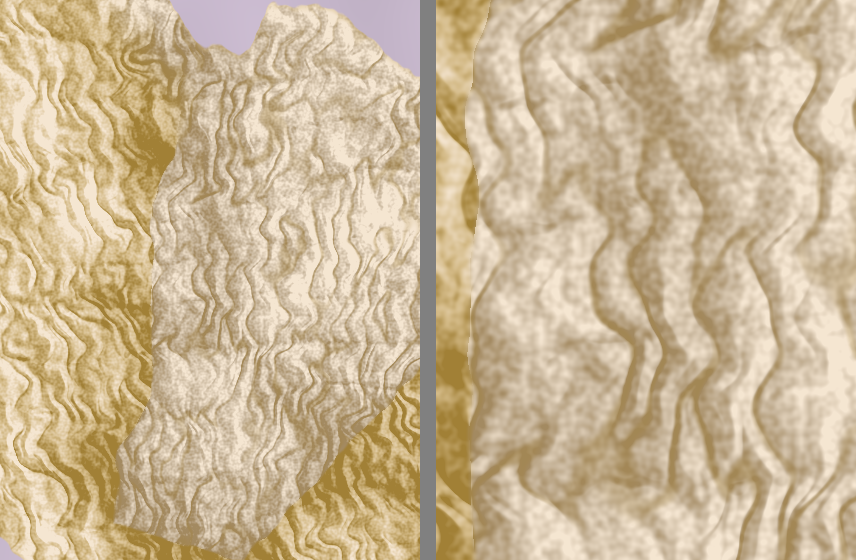
Left, the full canvas; right, a detail of the centre.
Write a WebGL 1 fragment shader that draws this texture.

```glsl
precision highp float;
// Shirred crepe cloth: a pale front lobe lies over deeper yellow layers.
// Stretched, warped gradient noise forms a height field with sharp creases;
// its slope is lit, then toned through one colour ramp for each layer.
uniform vec2 u_resolution;

const vec3 CREAM = vec3(0.96, 0.90, 0.82);
const vec3 TAUPE = vec3(0.79, 0.72, 0.62);
const vec3 KHAKI = vec3(0.64, 0.54, 0.38);
const vec3 STRAW = vec3(0.83, 0.73, 0.53);
const vec3 OCHRE = vec3(0.63, 0.50, 0.21);
const vec3 LAVENDER = vec3(0.78, 0.72, 0.80);
const float FOLDS = 17.0;       // wrinkle cells across the canvas
const float FOLD_RATE = 5.6;    // wrinkle cells per unit of height
const float ROW_GAP = 0.125;    // distance between gathering threads
const float GRAIN_SCALE = 150.0;
const float GRAIN = 0.36;
const float RELIEF = 0.042;
const float RELIEF_LIMIT = 0.30;
const float CREASE_DEPTH = 0.20;
const vec2 LIGHT = vec2(0.75, 0.55);
const float TAU = 6.28318;

vec2 hashGradient(vec2 cell) {
  float a = fract(sin(dot(cell, vec2(127.1, 311.7))) * 43758.5);
  return vec2(cos(TAU * a), sin(TAU * a));
}

float noise(vec2 p) {
  vec2 i = floor(p), f = p - i;
  vec2 w = f * f * f * (f * (f * 6.0 - 15.0) + 10.0);
  vec2 e = vec2(1.0, 0.0);
  float low = mix(dot(hashGradient(i), f),
                  dot(hashGradient(i + e.xy), f - e.xy), w.x);
  float high = mix(dot(hashGradient(i + e.yx), f - e.yx),
                   dot(hashGradient(i + e.xx), f - e.xx), w.x);
  return mix(low, high, w.y);
}

// Gathering thread coordinate: whole numbers lie on a thread.
float threadRow(vec2 p) {
  return (p.y + 0.07 * noise(p * 3.0) + 0.04 * sin(p.x * 5.0)) / ROW_GAP;
}

float threadMask(vec2 p) {
  return pow(0.5 + 0.5 * cos(TAU * threadRow(p)), 14.0);
}

// Fold coordinates, sheared differently on each layer and kinked by threads.
vec2 foldSpace(vec2 p, float front) {
  float lean = mix(0.30, -0.26 * p.x, front);
  float u = p.x + lean * (p.y - 1.1);
  float kink = 0.16 * sin(TAU * threadRow(p) + 5.0 * noise(p * 5.0));
  float warp = 0.75 * noise(p * vec2(7.0, 9.0)) + 0.35 * noise(p * 24.0 + 4.0);
  return vec2(u * FOLDS + kink + warp, p.y * FOLD_RATE + 0.4 * noise(p * 8.0));
}

float height(vec2 p, float front) {
  vec2 q = foldSpace(p, front);
  float broad = noise(q);
  float pleat = noise(q * vec2(1.9, 2.3) + 9.3);
  return sqrt(broad * broad + 0.004) + 0.30 * sqrt(pleat * pleat + 0.006)
    + 0.16 * noise(p * 32.0) - 0.09 * threadMask(p);
}

// Signed distance to the front lobe, positive inside.
float lobe(vec2 p) {
  float side = 0.365 - 0.09 * smoothstep(0.42, 0.22, p.y)
    + 0.07 * smoothstep(0.84, 1.06, p.y) - 0.7 * max(p.y - 1.08, 0.0);
  float right = 0.67 * (p.y - 0.45 - 1.1 * (p.x - 0.99));
  float hem = p.y - 0.08 + 0.30 * (p.x - 0.31);
  float ripple = 0.018 * noise(p * 12.0) + 0.005 * noise(p * 30.0);
  return min(min(p.x - side, right), hem) + ripple;
}

// Signed distance to the ruffled outline of all the cloth.
float cloth(vec2 p) {
  float top = 1.40 - 0.18 * smoothstep(0.33, 0.50, p.x)
    + 0.10 * smoothstep(0.59, 0.65, p.x) - 0.165 * smoothstep(0.74, 1.02, p.x);
  top += 0.035 * noise(p * vec2(15.0, 5.0)) + 0.008 * noise(p * 45.0);
  float corner = 0.7 * (p.x + p.y - 0.06) + 0.02 * noise(p * 22.0);
  return min(top - p.y, corner);
}

vec3 ramp(vec3 dark, vec3 middle, vec3 light, float t) {
  vec3 lower = mix(dark, middle, clamp(2.0 * t, 0.0, 1.0));
  return mix(lower, light, clamp(2.0 * t - 1.0, 0.0, 1.0));
}

void main() {
  vec2 p = gl_FragCoord.xy / u_resolution.x;
  float pixel = 1.0 / u_resolution.x;

  // Layers: the lobe edge is crisp below and melts into the ruffle above.
  float d = lobe(p);
  float melt = smoothstep(0.98, 1.12, p.y);
  float front = smoothstep(-1.0, 1.0, d / mix(0.004, 0.09, melt));
  float layer = mix(step(0.0, d), front, melt);

  // Relief lighting, calmer in the puffed patches, and thin crease lines
  float calm = mix(0.55, 1.15, smoothstep(-0.25, 0.2, noise(p * 6.0 + 11.0)));
  vec2 e = vec2(0.003, 0.0);
  float h = height(p, layer);
  vec2 slope = vec2(height(p + e.xy, layer) - h, height(p + e.yx, layer) - h) / e.x;
  float raw = -RELIEF * calm * dot(slope, LIGHT) / RELIEF_LIMIT;
  float lit = RELIEF_LIMIT * raw / sqrt(1.0 + raw * raw);
  float crease = calm * smoothstep(0.10, 0.01, abs(noise(foldSpace(p, layer))));

  // Broad light, rounded lobe edge and the shadow it casts
  float edgeFade = 1.0 - 0.75 * melt;
  float shade = 0.50 * noise(p * 3.1 + 2.0) + 0.30 * noise(p * 7.0);
  float frontTone = 0.61 + shade + 0.10 * smoothstep(0.3, 1.0, p.y)
    - 0.34 * edgeFade * exp(-max(d, 0.0) / 0.04);
  float recess = exp(-40.0 * dot(p - vec2(0.27, 1.06), p - vec2(0.27, 1.06)));
  float backTone = 0.57 + shade + 0.16 * smoothstep(0.25, 0.0, p.x) - 0.15 * recess
    - 0.10 * smoothstep(0.5, 0.0, p.y) - 0.36 * edgeFade * exp(min(d, 0.0) / 0.08);

  // Crepe grain, thread stitches and fold crests
  float grain = noise(p * GRAIN_SCALE) + 0.6 * noise(p * GRAIN_SCALE * 0.6 + 7.0);
  float stitches = threadMask(p) * smoothstep(0.12, 0.35, noise(p * vec2(48.0, 70.0)));
  float detail = lit - CREASE_DEPTH * crease - 0.25 * stitches + 0.35 * (h - 0.25)
    + GRAIN * mix(0.7, 1.0, front) * grain;

  // Colour each layer, warm the creases and cut out the cloth
  vec3 frontColor = ramp(KHAKI, TAUPE, CREAM, frontTone + detail);
  frontColor = mix(frontColor, OCHRE, 0.25 * crease);
  vec3 backColor = ramp(OCHRE, STRAW, CREAM, backTone + detail);
  vec3 color = mix(backColor, frontColor, front);
  float outline = cloth(p);
  color = mix(color, STRAW, 0.4 * smoothstep(0.014, 0.0, outline));
  vec3 backdrop = LAVENDER * (1.0 + 0.06 * noise(p * 4.0));
  color = mix(backdrop, color, smoothstep(-1.5 * pixel, 1.5 * pixel, outline));
  gl_FragColor = vec4(color, 1.0);
}
```
